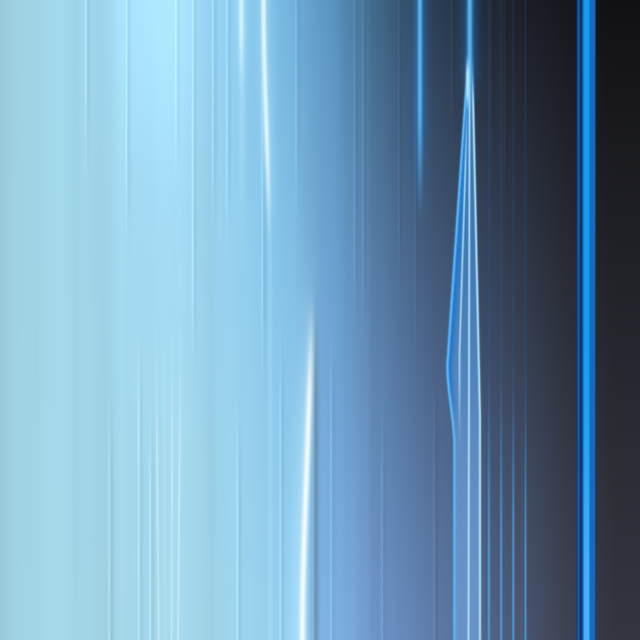
Give the GLSL for this background, as a three.js fragment shader.

```glsl
// Vertical curtains of pale blue light fading to charcoal, with glowing streaks and a glassy drip.
varying vec2 vUv;

const vec3 WHITE = vec3(0.95, 0.99, 1.0);
const vec3 ICE = vec3(0.70, 0.91, 1.0);
const vec3 SKY = vec3(0.36, 0.71, 0.96);
const vec3 AZURE = vec3(0.10, 0.47, 0.83);
const vec3 NAVY = vec3(0.06, 0.20, 0.43);

float hash(float n) {
  return fract(sin(n * 127.1) * 4375.85);
}

float noise(float x) {
  float cell = floor(x);
  return mix(hash(cell), hash(cell + 1.0), smoothstep(0.0, 1.0, x - cell));
}

// Soft line profile across distance d
float stroke(float d, float width) {
  return exp(-d * d / (width * width));
}

float band(float x, float left, float right, float soft) {
  return smoothstep(left - soft, left + soft, x) * (1.0 - smoothstep(right - soft, right + soft, x));
}

// Linear progress of v from a to b
float along(float v, float a, float b) {
  return clamp((v - a) / (b - a), 0.0, 1.0);
}

vec3 topRamp(float x) {
  vec3 c = mix(vec3(0.61, 0.81, 0.87), vec3(0.64, 0.86, 0.97), along(x, 0.03, 0.23));
  c = mix(c, vec3(0.48, 0.74, 0.90), along(x, 0.28, 0.43));
  c = mix(c, vec3(0.34, 0.56, 0.73), along(x, 0.43, 0.52));
  c = mix(c, vec3(0.18, 0.26, 0.35), along(x, 0.52, 0.67));
  c = mix(c, vec3(0.12, 0.13, 0.17), along(x, 0.67, 0.80));
  return mix(c, vec3(0.07, 0.07, 0.08), along(x, 0.80, 0.95));
}

vec3 bottomRamp(float x) {
  vec3 c = mix(vec3(0.62, 0.82, 0.88), vec3(0.64, 0.84, 0.91), along(x, 0.0, 0.25));
  c = mix(c, vec3(0.58, 0.81, 0.94), along(x, 0.30, 0.46));
  c = mix(c, vec3(0.49, 0.69, 0.88), along(x, 0.46, 0.51));
  c = mix(c, vec3(0.43, 0.58, 0.79), along(x, 0.51, 0.62));
  c = mix(c, vec3(0.33, 0.42, 0.57), along(x, 0.62, 0.76));
  c = mix(c, vec3(0.26, 0.28, 0.35), along(x, 0.76, 0.88));
  return mix(c, vec3(0.21, 0.22, 0.26), along(x, 0.88, 0.96));
}

vec3 backdrop(vec2 p) {
  vec3 c = mix(bottomRamp(p.x), topRamp(p.x), pow(p.y, 1.15));
  float folds = noise(p.x * 30.0 + 0.3 * p.y) + 0.5 * noise(p.x * 85.0) - 0.75;
  c *= 1.0 + 0.055 * folds * (1.0 - smoothstep(0.72, 0.88, p.x));
  c += vec3(0.03, 0.045, 0.05) * stroke(p.x - 0.25, 0.07) * smoothstep(0.65, 1.0, p.y);
  return c * (1.0 - 0.05 * smoothstep(0.574, 0.582, p.x));
}

// Faint hairlines hanging from the top or rising from the bottom
vec3 hairlines(vec3 c, vec2 p) {
  for (int i = 0; i < 26; i++) {
    float id = float(i) + 1.0;
    float x = 0.12 + 0.71 * (id - 0.5 + 0.8 * (hash(id) - 0.5)) / 26.0;
    float reach = 0.25 + 0.4 * hash(id + 40.0);
    float y = hash(id + 80.0) > 0.5 ? p.y : 1.0 - p.y;
    float fade = 1.0 - smoothstep(reach - 0.2, reach, y);
    c = mix(c, c * 1.15 + 0.02, stroke(p.x - x, 0.0016) * fade * 0.55);
    c *= 1.0 - 0.05 * stroke(p.x - x - 0.004, 0.003) * fade;
  }
  return c;
}

// Bright streak with a halo
vec3 streak(vec3 c, float d, float width, float fade, vec3 core, vec3 halo) {
  c = mix(c, halo, stroke(d, width * 3.2) * fade * 0.4);
  return mix(c, core, stroke(d, width) * fade);
}

// Glass drip: thin neck, widening body, bright rims
vec3 drip(vec3 c, vec2 p) {
  float left = mix(0.710, 0.699, smoothstep(0.30, 0.43, p.y));
  left = mix(left, 0.731, along(p.y, 0.43, 0.90));
  float right = mix(0.750, 0.738, along(p.y, 0.35, 0.90));
  float body = band(p.x, left, right, 0.0015) * (1.0 - smoothstep(0.86, 0.91, p.y));
  vec3 glass = mix(vec3(0.43, 0.61, 0.83), vec3(0.24, 0.50, 0.77), smoothstep(0.1, 0.75, p.y));
  c = mix(c, glass, body * 0.8);
  float below = 1.0 - smoothstep(0.84, 0.92, p.y);
  c = mix(c, AZURE, stroke(p.x - left - 0.004, 0.004) * below * smoothstep(0.32, 0.42, p.y) * 0.85);
  c = mix(c, SKY, stroke(p.x - left, 0.0022) * below);
  c = mix(c, ICE, stroke(p.x - right, 0.0020) * below * 0.9);
  c = mix(c, ICE, stroke(p.x - mix(0.732, 0.734, p.y), 0.0018) * below * 0.85);
  float inner = mix(0.718, 0.731, along(p.y, 0.45, 0.86));
  c = mix(c, ICE, stroke(p.x - inner, 0.0018) * band(p.y, 0.36, 0.80, 0.08) * 0.75);
  float neck = smoothstep(0.82, 0.90, p.y);
  c = streak(c, p.x - 0.734, 0.0042, neck, SKY, AZURE);
  return mix(c, ICE, stroke(p.x - 0.731, 0.003) * band(p.y, 0.84, 0.90, 0.02));
}

// Neon column: dark sleeve, blue flank, luminous core
vec3 neon(vec3 c, vec2 p) {
  c = mix(c, NAVY, band(p.x, 0.901, 0.931, 0.0015) * 0.95);
  c = mix(c, AZURE, stroke(p.x - 0.904, 0.0018) * 0.65);
  c = mix(c, AZURE, band(p.x, 0.910, 0.930, 0.0018) * 0.8);
  vec3 core = mix(vec3(0.28, 0.70, 0.97), vec3(0.08, 0.62, 0.93), smoothstep(0.0, 0.5, p.y));
  return mix(c, core, band(p.x, 0.912, 0.921, 0.0018));
}

void main() {
  vec2 p = vUv;
  vec3 c = hairlines(backdrop(p), p);

  // Upper streaks
  c = streak(c, p.x - 0.377, 0.0032, smoothstep(0.84, 0.98, p.y), WHITE, ICE);
  c = mix(c, ICE, stroke(p.x - 0.378, 0.005) * smoothstep(0.5, 0.9, p.y) * 0.5);
  float slant = mix(0.422, 0.412, smoothstep(0.55, 1.0, p.y));
  c = streak(c, p.x - slant, 0.0035, smoothstep(0.60, 0.80, p.y), WHITE, ICE);
  c = mix(c, ICE, stroke(p.x - slant, 0.003) * 0.3);
  c = streak(c, p.x - 0.656, 0.0038, smoothstep(0.63, 0.86, p.y), SKY, AZURE);

  // Central rising flare and its shadow
  float flare = mix(0.4725, 0.487, smoothstep(0.0, 0.56, p.y));
  c = mix(c, ICE, stroke(p.x - flare + 0.006, 0.014) * (1.0 - smoothstep(0.3, 0.66, p.y)) * 0.55);
  c = mix(c, WHITE, stroke(p.x - flare, 0.0052) * (1.0 - smoothstep(0.36, 0.56, p.y)));
  c *= 1.0 - 0.16 * stroke(p.x - 0.493, 0.006) * (1.0 - smoothstep(0.35, 0.6, p.y));

  // Pale threads at lower left, blue threads beside the drip
  for (int i = 0; i < 4; i++) {
    float k = float(i);
    float thread = 0.248 + 0.010 * k + 0.006 * p.y * (k - 1.5);
    float low = 1.0 - smoothstep(0.25, 0.52, p.y);
    c = mix(c, WHITE, stroke(p.x - thread, 0.0016) * low * (k == 1.0 ? 0.15 : 0.4));
    float side = 0.764 + 0.019 * k;
    c = mix(c, SKY, stroke(p.x - side, 0.0018) * (1.0 - smoothstep(0.1, 0.45, p.y)) * 0.7);
    c = mix(c, AZURE, stroke(p.x - side, 0.0015) * 0.15);
  }

  c = neon(drip(c, p), p);
  gl_FragColor = vec4(clamp(c, 0.0, 1.0), 1.0);
}
```
